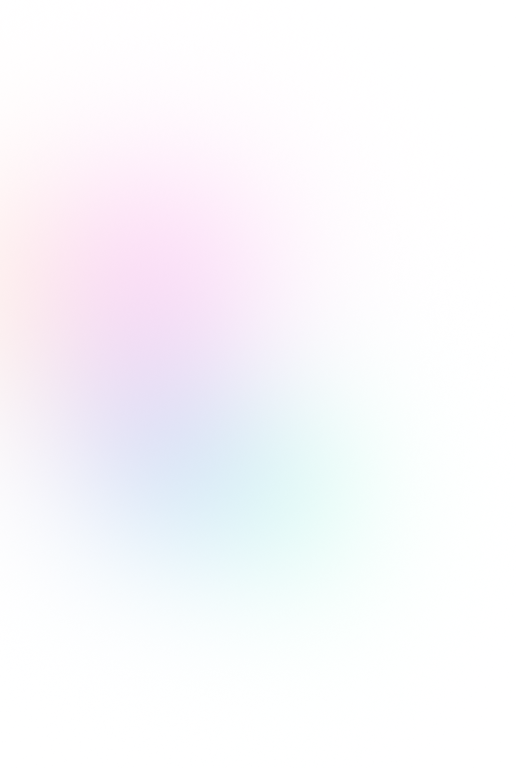
Reproduce this background procedurally as a WebGL 1 fragment shader.

```glsl
precision highp float;

// A white field tinted by five soft, overlapping pastel glows.
// Each glow is an elliptical Gaussian that absorbs a little red, green
// and blue; the absorptions add up and are taken away from white.

uniform vec2 u_resolution;

const vec3 PAPER = vec3(1.0);

// Centres and spreads are fractions of the canvas, origin at lower left.
const vec2 PINK_CENTER   = vec2(0.29, 0.655);
const vec2 PINK_SPREAD   = vec2(0.20, 0.12);
const vec3 PINK_ABSORB   = vec3(0.005, 0.10, 0.025);

const vec2 PEACH_CENTER  = vec2(0.0, 0.62);
const vec2 PEACH_SPREAD  = vec2(0.136, 0.13);
const vec3 PEACH_ABSORB  = vec3(0.0, 0.02, 0.05);

const vec2 VIOLET_CENTER = vec2(0.27, 0.466);
const vec2 VIOLET_SPREAD = vec2(0.18, 0.111);
const vec3 VIOLET_ABSORB = vec3(0.05, 0.07, 0.02);

const vec2 BLUE_CENTER   = vec2(0.36, 0.362);
const vec2 BLUE_SPREAD   = vec2(0.165, 0.104);
const vec3 BLUE_ABSORB   = vec3(0.08, 0.03, 0.01);

const vec2 MINT_CENTER   = vec2(0.58, 0.362);
const vec2 MINT_SPREAD   = vec2(0.145, 0.117);
const vec3 MINT_ABSORB   = vec3(0.06, 0.0, 0.02);

const float DITHER = 1.0 / 255.0;

// Elliptical Gaussian, 1 at its centre
float glow(vec2 uv, vec2 center, vec2 spread) {
  vec2 d = (uv - center) / spread;
  return exp(-0.5 * dot(d, d));
}

float hash(vec2 p) {
  return fract(sin(dot(p, vec2(12.99, 78.23))) * 43758.5);
}

void main() {
  vec2 uv = gl_FragCoord.xy / u_resolution;

  // Warm glows above
  vec3 absorbed = PINK_ABSORB * glow(uv, PINK_CENTER, PINK_SPREAD);
  absorbed += PEACH_ABSORB * glow(uv, PEACH_CENTER, PEACH_SPREAD);

  // Cool glows below
  absorbed += VIOLET_ABSORB * glow(uv, VIOLET_CENTER, VIOLET_SPREAD);
  absorbed += BLUE_ABSORB * glow(uv, BLUE_CENTER, BLUE_SPREAD);
  absorbed += MINT_ABSORB * glow(uv, MINT_CENTER, MINT_SPREAD);

  // Less than one colour step of grain hides banding in the faint slopes
  float grain = (hash(gl_FragCoord.xy) - 0.5) * DITHER;
  gl_FragColor = vec4(PAPER - absorbed + grain, 1.0);
}
```
